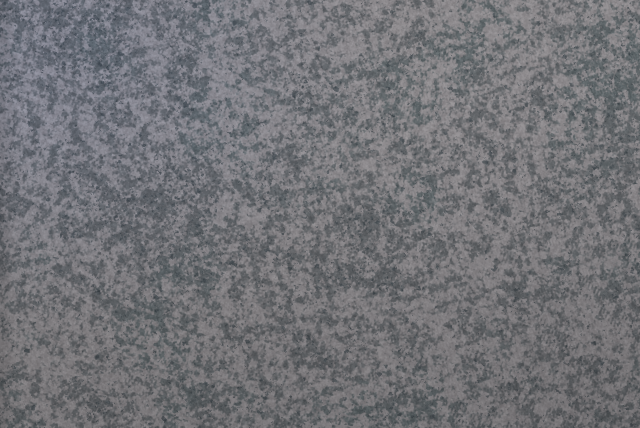
Give the GLSL for this texture, as a Shadertoy shader.

```glsl
const vec3 PASTE = vec3(0.530, 0.518, 0.528);   // pale cement
const vec3 STAIN = vec3(0.365, 0.376, 0.388);   // worn, darker flecks
const vec3 TEAL = vec3(0.345, 0.374, 0.385);    // greenish tint of some flecks
const vec3 PIT = vec3(0.245, 0.275, 0.295);     // small dark holes
const vec3 COOL_LIGHT = vec3(0.96, 0.99, 1.06); // bluish light, upper left
const float CLOUD_SCALE = 2.8;
const float PATCH_SCALE = 13.0;
const float FLECK_SCALE = 64.0;
const float CLOUD_WEIGHT = 0.15;
const float PATCH_WEIGHT = 0.30;
const float STAIN_LEVEL = 0.525;
const float STAIN_SOFTNESS = 0.17;
const float GRAIN_SCALE = 150.0;
const float GRAIN_STRENGTH = 0.13;
const float LIGHT_BOTTOM = 0.91;
const float LIGHT_TOP = 1.05;
const float PIT_SCALE = 42.0;
const float PIT_STRENGTH = 0.7;
const int PIT_LAYERS = 3;
const mat2 TURN = mat2(0.8, 0.6, -0.6, 0.8);

float hash(vec2 p) {
    return fract(sin(dot(p, vec2(127.1, 311.7))) * 43758.5453);
}

float valueNoise(vec2 p) {
    vec2 cell = floor(p), f = fract(p);
    f = f * f * (3.0 - 2.0 * f);
    float low = mix(hash(cell), hash(cell + vec2(1, 0)), f.x);
    float high = mix(hash(cell + vec2(0, 1)), hash(cell + vec2(1, 1)), f.x);
    return mix(low, high, f.y);
}

// Octaves are rotated so that the lattice does not show.
float fbm(vec2 p, int octaves, float gain) {
    float sum = 0.0, total = 0.0, weight = 1.0;
    for (int i = 0; i < octaves; i++) {
        p = TURN * p + 17.3;
        sum += weight * valueNoise(p);
        total += weight;
        weight *= gain;
        p *= 1.93;
    }
    return sum / total;
}

// Scattered ragged pits, one at most per cell; density is the chance of one.
float pitLayer(vec2 p, float scale, float density, float pixel) {
    vec2 q = TURN * p * scale;
    q += 0.35 * (vec2(valueNoise(q * 4.3), valueNoise(q * 4.3 + 41.0)) - 0.5);
    vec2 cell = floor(q);
    float radius = mix(0.08, 0.24, pow(hash(cell + 5.7), 2.0));
    vec2 center = 0.3 + 0.4 * vec2(hash(cell + 1.3), hash(cell + 9.1));
    float edge = max(pixel * scale, 0.05);
    float d = length(fract(q) - center) - radius;
    return step(hash(cell + 3.9), density) * (1.0 - smoothstep(-edge, edge, d));
}

void mainImage(out vec4 fragColor, in vec2 fragCoord) {
    vec2 uv = fragCoord / iResolution.xy;
    vec2 p = fragCoord / iResolution.y;
    float pixel = 1.0 / iResolution.y;

    // Fine flecks, crowded together by soft patches and broad clouds
    float cloud = fbm(p * CLOUD_SCALE + 3.7, 2, 0.55) - 0.5;
    float patches = fbm(p * PATCH_SCALE + 23.0, 3, 0.9) - 0.5;
    float flecks = fbm(p * FLECK_SCALE + 11.0, 3, 0.95);
    float crowding = CLOUD_WEIGHT * cloud + PATCH_WEIGHT * patches;
    float stain = smoothstep(STAIN_LEVEL - STAIN_SOFTNESS, STAIN_LEVEL + STAIN_SOFTNESS, flecks + crowding);
    float teal = smoothstep(0.45, 0.75, fbm(p * 6.0 + 29.0, 3, 0.6));
    vec3 color = mix(PASTE, mix(STAIN, TEAL, teal), stain);

    // Pits, finer with each layer, mostly where the flecks crowd
    float density = 0.06 + 0.45 * smoothstep(-0.02, 0.08, crowding);
    float scale = PIT_SCALE;
    for (int i = 0; i < PIT_LAYERS; i++) {
        float pit = pitLayer(p + float(i) * 7.31, scale, density, pixel);
        color = mix(color, PIT, PIT_STRENGTH * pit);
        scale *= 1.5;
    }

    // Sandy grain
    vec2 sand = TURN * p * GRAIN_SCALE;
    float grain = 0.5 * valueNoise(sand) + 0.5 * valueNoise(TURN * sand * 1.9 + 53.0);
    color += GRAIN_STRENGTH * (grain - 0.5);

    // Light falls off downwards, with a cool corner and a dim left rim
    float corner = smoothstep(0.75, 0.0, length((uv - vec2(0.05, 0.9)) * vec2(1.2, 1.0)));
    color *= mix(LIGHT_BOTTOM, LIGHT_TOP, smoothstep(-0.1, 0.8, uv.y));
    color *= mix(vec3(1.0), COOL_LIGHT, corner);
    color *= 1.0 - 0.10 * smoothstep(0.03, 0.0, uv.x);
    color *= 1.0 - 0.05 * smoothstep(0.6, 1.0, uv.x) * (1.0 - uv.y);

    fragColor = vec4(clamp(color, 0.0, 1.0), 1.0);
}
```
